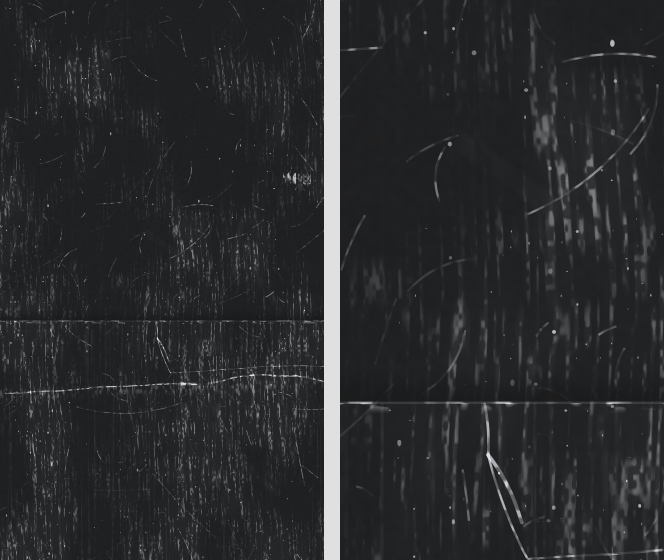
Left, the full canvas; right, a detail of the centre.
Write a WebGL 1 fragment shader that draws this texture.

```glsl
precision highp float;

uniform vec2 u_resolution;

#define BASE_COLOR vec3(0.122, 0.125, 0.129)
#define PALE_COLOR vec3(0.86, 0.87, 0.89)
#define STREAK_GAIN 0.46
#define HAZE_GAIN 0.030
#define SPECK_GAIN 0.80
#define SCRATCH_GAIN 0.62
#define SMUDGE_GAIN 0.06
#define SCRATCH_CHANCE 0.55
#define SEAM_Y 0.427
#define HAIR 0.0007

float hash(vec2 p) {
  vec3 q = fract(p.xyx * 0.1031);
  q += dot(q, q.yzx + 33.33);
  return fract((q.x + q.y) * q.z);
}

float noise(vec2 p) {
  vec2 i = floor(p), f = fract(p);
  f *= f * (3.0 - 2.0 * f);
  vec2 e = vec2(1.0, 0.0);
  return mix(mix(hash(i), hash(i + e), f.x),
             mix(hash(i + e.yx), hash(i + e.xx), f.x), f.y);
}

float fbm(vec2 p) {
  return 0.55 * noise(p) + 0.3 * noise(p * 2.1 + 7.0) + 0.15 * noise(p * 4.3 + 19.0);
}

// Soft bowed line from a to b
float stroke(vec2 p, vec2 a, vec2 b, float bend, float halfWidth) {
  float len = length(b - a);
  vec2 dir = (b - a) / len;
  float along = dot(p - a, dir);
  float t = clamp(along / len, 0.0, 1.0);
  float across = dot(p - a, vec2(-dir.y, dir.x)) - bend * 4.0 * t * (1.0 - t);
  float d = length(vec2(along - t * len, across));
  float soft = max(1.0 / u_resolution.y, 0.6 * halfWidth);
  return clamp((halfWidth - d) / soft + 0.5, 0.0, 1.0);
}

// Broken coverage along a scratch
float wear(vec2 p) {
  return 0.2 + 0.8 * smoothstep(0.35, 0.75, noise(p * 230.0));
}

// Scattered curved scratches, at most one per cell
float scratches(vec2 p, float size, float halfWidth, float seed) {
  float sum = 0.0;
  vec2 home = floor(p / size);
  for (int y = -1; y <= 1; y++) {
    for (int x = -1; x <= 1; x++) {
      vec2 cell = home + vec2(float(x), float(y));
      vec2 key = cell + seed;
      float on = step(hash(key + 3.1), SCRATCH_CHANCE);
      vec2 mid = (cell + vec2(hash(key + 11.3), hash(key + 23.7))) * size;
      float angle = 1.4 + 2.8 * (hash(key + 37.9) - 0.5);
      float r = hash(key + 51.1);
      vec2 arm = vec2(cos(angle), sin(angle)) * size * (0.1 + 0.5 * r * r);
      float bend = (hash(key + 67.3) - 0.5) * 0.5 * length(arm);
      float level = 0.15 + 0.85 * pow(hash(key + 83.9), 2.0);
      sum += on * level * stroke(p, mid - arm, mid + arm, bend, halfWidth);
    }
  }
  return sum;
}

// Small chips, denser where rubbed
float specks(vec2 p, float size, float chance) {
  vec2 cell = floor(p / size);
  vec2 center = 0.25 + 0.5 * vec2(hash(cell + 5.7), hash(cell + 17.3));
  float stretch = mix(0.5, 1.3, hash(cell + 71.7));
  float d = length((p / size - cell - center) * vec2(1.0, stretch)) * size;
  float radius = mix(0.0003, 0.0014, pow(hash(cell + 29.1), 4.0));
  float level = 0.2 + 0.8 * hash(cell + 41.9);
  return step(hash(cell + 59.3), chance) * level
    * clamp((radius - d) * u_resolution.y + 0.5, 0.0, 1.0);
}

void main() {
  vec2 p = gl_FragCoord.xy / u_resolution.y;
  float width = u_resolution.x / u_resolution.y;
  float below = step(p.y, SEAM_Y);
  float rubbed = smoothstep(0.38, 0.74, fbm(p * vec2(12.0, 7.0) + 4.0) + 0.05 * below);

  // Fine upright streaks over a faint haze
  vec2 q = p + vec2(0.012 * noise(p * 6.0) + 0.03 * p.y, 0.0);
  float streak = smoothstep(0.48, 0.95, noise(q * vec2(390.0, 34.0)));
  streak *= 0.15 + 0.85 * smoothstep(0.35, 0.85, noise(q * vec2(450.0, 230.0) + 9.0));
  float longLine = smoothstep(0.7, 1.0, noise(p * vec2(330.0, 5.0) + 31.0));
  float light = STREAK_GAIN * rubbed * streak + HAZE_GAIN * rubbed * rubbed;
  light += 0.09 * longLine * (0.2 + 0.8 * below) * noise(p * 140.0);

  // Smudges, scratches and chips
  light += SMUDGE_GAIN * scratches(p, 0.17, 0.006, 91.0) * noise(p * vec2(160.0, 60.0));
  light += SCRATCH_GAIN * wear(p) * (scratches(p, 0.05, HAIR, 13.0)
    + scratches(p, 0.11, HAIR, 29.0) + scratches(p, 0.21, HAIR, 47.0));
  light += SPECK_GAIN * specks(p, 0.0075, 0.02 + 0.15 * rubbed);

  // Seam with a dark lip and a chipped edge
  float lip = smoothstep(0.024, 0.0, p.y - SEAM_Y) * (1.0 - below);
  float edge = stroke(p, vec2(0.0, SEAM_Y), vec2(width, SEAM_Y), 0.0, HAIR);
  float chips = smoothstep(0.5, 0.9, noise(vec2(p.x * 110.0, 3.0)));
  float rim = below * smoothstep(0.007, 0.0, SEAM_Y - p.y);
  light += edge * (0.15 + 0.55 * chips);
  light += 0.45 * rim * smoothstep(0.6, 0.9, noise(p * vec2(150.0, 260.0)));

  // Long sweeping scratches and the forked crack under the seam
  vec2 w = p + vec2(0.0, 0.004 * (noise(p * 28.0) - 0.5));
  float sweep = stroke(w, vec2(0.01, 0.297), vec2(0.6 * width, 0.315), 0.002, 0.0010);
  sweep += stroke(w, vec2(0.32, 0.313), vec2(0.35, 0.315), 0.0, 0.0024);
  sweep += stroke(w, vec2(0.37, 0.315), vec2(width, 0.320), 0.012, 0.0013);
  sweep += 0.7 * stroke(w, vec2(0.305, 0.333), vec2(width, 0.347), 0.003, HAIR);
  light += 0.8 * sweep * wear(p);
  float halo = exp(-pow((p.y - 0.306 - 0.03 * (p.x - 0.3)) / 0.008, 2.0));
  light += 0.22 * halo * smoothstep(0.45, 0.9, noise(p * vec2(380.0, 110.0)));
  vec2 fork = vec2(0.281, 0.394);
  float crack = stroke(w, vec2(0.279, SEAM_Y), fork, 0.001, 0.0008);
  crack += stroke(w, fork, vec2(0.304, 0.334), -0.002, HAIR);
  crack += stroke(w, fork, vec2(0.301, 0.355), 0.002, 0.0011);
  light += 0.75 * crack * (0.3 + 0.7 * wear(p));

  // Splintered bright patch near the right side
  vec2 flake = (p - vec2(0.93 * width, 0.682)) / vec2(0.06, 0.018);
  float splinters = noise(p * vec2(330.0, 80.0)) + 0.4 * noise(p * 260.0);
  light += 0.8 * smoothstep(0.5, 0.95, exp(-dot(flake, flake)) * splinters);

  vec3 ground = BASE_COLOR * (0.96 + 0.08 * noise(p * 250.0)) * (1.0 - 0.15 * lip);
  light *= 1.0 - 0.7 * lip * (1.0 - edge);
  gl_FragColor = vec4(mix(ground, PALE_COLOR, clamp(light, 0.0, 1.0)), 1.0);
}
```
